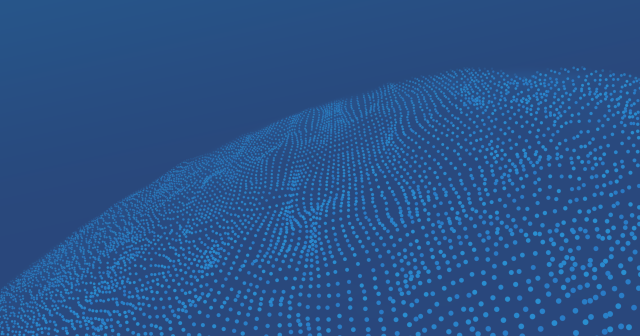
Write a WebGL 2 fragment shader that draws this background.

```glsl
#version 300 es
precision highp float;
// A rolling landscape of blue dots below a curved horizon on a dark blue sky.
// A perspective grid is laid over the ground; smooth noise shifts each grid
// point so that the dots bunch into ridges, and nearby points are then drawn.
uniform vec2 u_resolution;
out vec4 fragColor;

float hash(vec2 p) {
    return fract(sin(dot(p, vec2(127.1, 311.7))) * 43758.5453);
}

// Smooth value noise from -1 to 1
float noise(vec2 p) {
    vec2 i = floor(p), f = fract(p);
    f = f * f * (3.0 - 2.0 * f);
    float low = mix(hash(i), hash(i + vec2(1, 0)), f.x);
    float high = mix(hash(i + vec2(0, 1)), hash(i + vec2(1, 1)), f.x);
    return mix(low, high, f.y) * 2.0 - 1.0;
}

float horizon(float x) {
    return 0.797 - 0.257 * (x - 1.6) * (x - 1.6);
}

// Nearness of the ground: small at the horizon, large in the foreground
float nearness(vec2 p) {
    float h = horizon(p.x);
    float s = 0.2 + 1.15 * (h - p.y) / (0.6 + 0.5 * h);
    return max(s + 0.32 * smoothstep(0.9, 1.9, p.x), 0.06);
}

// Canvas position to grid position: columns fan out, rows widen towards us
vec2 toGrid(vec2 p) {
    float s = nearness(p);
    return vec2(1.1 * (p.x - 1.0) / (s + 0.13), log(s)) / 0.030;
}

// Shift of a grid point by the waves, plus some scatter
vec2 waveShift(vec2 cell, float scatter) {
    float across = 2.1 * noise(cell * vec2(0.21, 0.09) + 17.3);
    float along = 2.2 * noise(cell * vec2(0.13, 0.14) + 5.1)
                + 0.9 * noise(cell * 0.37 + 41.7);
    vec2 jitter = vec2(hash(cell + 3.7), hash(cell + 9.2)) - 0.5;
    return vec2(across, along) + scatter * jitter;
}

void main() {
    vec2 p = gl_FragCoord.xy / u_resolution.y;

    // Sky: lighter at the upper left
    float shade = smoothstep(-0.25, 0.75, (1.0 - p.y) + 0.22 * p.x);
    vec3 color = mix(vec3(0.15, 0.345, 0.55), vec3(0.16, 0.28, 0.485), shade);

    float depth = horizon(p.x) - p.y;
    if (depth > -0.06) {
        float s = nearness(p);
        vec2 q = toGrid(p);

        // Faint haze where far dots run together
        float haze = smoothstep(-0.01, 0.03, depth) * exp(-7.0 * max(depth, 0.0));
        haze *= 0.22 + 0.14 * noise(p * vec2(9.0, 16.0));
        color = mix(color, vec3(0.16, 0.43, 0.70), haze);

        // Local map from grid offsets back to canvas offsets
        float e = 0.001;
        mat2 toCanvas = inverse(mat2(toGrid(p + vec2(e, 0)) - q,
                                     toGrid(p + vec2(0, e)) - q) / e);

        float radius = 0.0012 + 0.0054 * s;
        float blur = 0.7 / u_resolution.y;
        float scatter = 0.15 + 0.4 * smoothstep(0.8, 1.8, p.x);
        float cover = 0.0, tint = 0.0;

        // Gather the shifted dots around this point
        for (int j = -4; j <= 4; j++) {
            for (int i = -3; i <= 3; i++) {
                vec2 cell = floor(q) + vec2(i, j);
                vec2 offset = cell + 0.5 - q;
                vec2 ground = p + toCanvas * offset;
                float onGround = smoothstep(-0.005, 0.01, horizon(ground.x) - ground.y);
                float d = length(toCanvas * (offset + waveShift(cell, scatter)));
                float spot = onGround * (1.0 - smoothstep(radius - blur, radius + blur, d));
                if (spot > cover) {
                    cover = spot;
                    tint = hash(cell + 21.4);
                }
            }
        }

        // Dots fade with distance
        vec3 dotColor = mix(vec3(0.16, 0.48, 0.78), vec3(0.16, 0.57, 0.83), tint);
        color = mix(color, dotColor, cover * mix(0.7, 0.97, smoothstep(0.2, 0.6, s)));
    }
    fragColor = vec4(color, 1.0);
}
```
